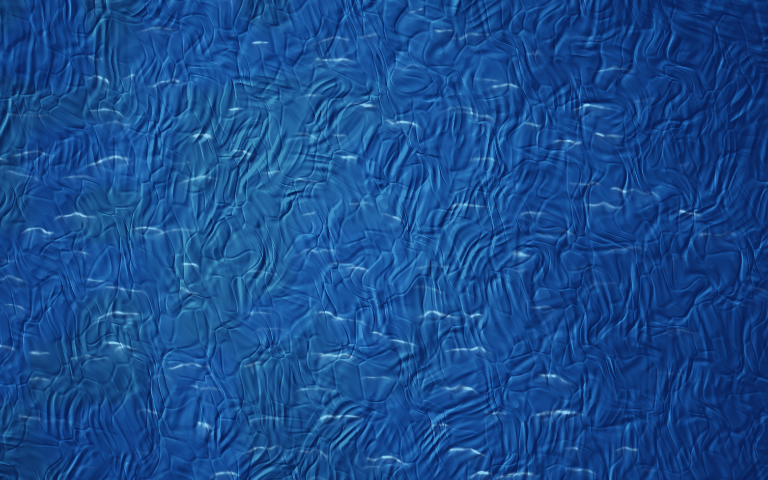
A Shadertoy shader for this texture:

```glsl
// Blue plaster combed by a coarse brush: broad and small patches of steep arcs,
// wrinkled by cellular creases and lit as relief from the upper left.
// Thin pale glints lie level across the strokes; the light fades to the right.

const vec3 DEEP   = vec3(0.03, 0.12, 0.34);
const vec3 NAVY   = vec3(0.04, 0.16, 0.40);
const vec3 COBALT = vec3(0.07, 0.27, 0.56);
const vec3 AZURE  = vec3(0.13, 0.40, 0.69);
const vec3 SKY    = vec3(0.22, 0.55, 0.79);
const vec3 GLINT  = vec3(0.58, 0.84, 0.95);
const vec3 GREYED = vec3(1.10, 1.03, 0.92);   // tint of the duller patches

const float BROAD_PATCH  = 0.27;
const float SMALL_PATCH  = 0.12;
const float GROOVE_FREQ  = 105.0;
const float CREASE_FREQ  = 13.0;
const float RELIEF_STEP  = 0.003;
const float RELIEF_GAIN  = 1.3;
const vec2  LIGHT_DIR    = vec2(-0.72, 0.69);
const vec2  LIGHT_CENTRE = vec2(0.60, 0.56);
const vec2  GLINT_CELL   = vec2(0.115, 0.055);
const float GLINT_SHARE  = 0.65;

vec3 hash3(vec2 p) {
    vec3 q = fract(p.xyx * vec3(0.1031, 0.1030, 0.0973));
    q += dot(q, q.yxz + 33.33);
    return fract((q.xxy + q.yzz) * q.zyx);
}

float noise(vec2 p) {
    vec2 i = floor(p), f = fract(p);
    f = f * f * (3.0 - 2.0 * f);
    return mix(mix(hash3(i).x, hash3(i + vec2(1, 0)).x, f.x),
               mix(hash3(i + vec2(0, 1)).x, hash3(i + vec2(1, 1)).x, f.x), f.y);
}

// Concentric brush grooves, mostly steep; the strongest patch lies on top
float grooves(vec2 p, float size, float seed) {
    vec2 cell = floor(p / size);
    float sum = 0.0, total = 0.0;
    for (int j = -1; j <= 1; j++)
    for (int i = -1; i <= 1; i++) {
        vec2 id = cell + vec2(i, j);
        vec3 rnd = hash3(id + seed), arc = hash3(id + seed + 54.0);
        vec2 toPatch = p / size - id - rnd.xy;
        float weight = exp(-20.0 * dot(toPatch, toPatch) + 4.0 * rnd.z);

        float heading = 1.9 * (arc.x - 0.4) + 3.14 * step(0.65, arc.z);
        vec2 dir = vec2(cos(heading), sin(heading));
        vec2 q = (toPatch + dir * mix(1.1, 2.0, arc.y)) * size;
        float angle = atan(dir.x * q.y - dir.y * q.x, dot(dir, q));
        vec2 polar = vec2(length(q) * GROOVE_FREQ, angle * size * 18.0) + arc.z * 50.0;
        float ridge = 1.0 - abs(2.0 * noise(polar * vec2(0.8, 1.7) + 9.0) - 1.0);
        sum += weight * (0.9 * noise(polar) + 0.55 * ridge);
        total += weight;
    }
    return sum / total;
}

// Distance between the two nearest cell points: zero along the creases
float creases(vec2 p) {
    vec2 cell = floor(p);
    float first = 9.0, second = 9.0;
    for (int j = -1; j <= 1; j++)
    for (int i = -1; i <= 1; i++) {
        vec2 id = cell + vec2(i, j);
        float d = length(id + hash3(id + 31.0).xy - p);
        second = min(second, max(first, d));
        first = min(first, d);
    }
    return smoothstep(0.0, 0.22, second - first) - 0.7 * first;
}

float height(vec2 p) {
    vec2 warp = vec2(noise(p * 17.0), noise(p * 17.0 + 40.0)) - 0.5;
    vec2 bent = p + 0.06 * warp;
    vec2 slanted = vec2(bent.x + 0.4 * bent.y, 0.6 * bent.y - 0.15 * bent.x);
    float creaseDepth = mix(0.3, 0.6, smoothstep(0.5, 1.4, p.x));
    float lumps = 0.7 * noise(bent * 22.0) + 0.5 * noise(bent * 55.0);
    vec2 combed = p + 0.018 * warp;
    float small = smoothstep(0.46, 0.60, noise(p * 6.0 + 11.0));
    float strokes = mix(grooves(combed, BROAD_PATCH, 17.0),
                        grooves(combed, SMALL_PATCH, 140.0), small);
    return strokes + lumps + creaseDepth * creases(slanted * CREASE_FREQ)
         + 0.22 * creases(slanted.yx * 2.3 * CREASE_FREQ);
}

// Short, nearly level highlights with a soft fringe below
float glints(vec2 p) {
    vec2 cell = floor(p / GLINT_CELL);
    float wiggle = 0.010 * (noise(p * 50.0) - 0.5);
    float sum = 0.0;
    for (int j = -1; j <= 1; j++)
    for (int i = -1; i <= 1; i++) {
        vec2 id = cell + vec2(i, j);
        vec3 rnd = hash3(id + 5.0), shape = hash3(id + 93.0);
        vec2 d = p - (id + rnd.xy) * GLINT_CELL;
        float y = d.y + 4.0 * d.x * d.x - 0.4 * (shape.x - 0.6) * d.x + wiggle;
        float halfLength = mix(0.018, 0.058, shape.y);
        float along = 1.0 - smoothstep(0.4, 1.0, abs(d.x) / halfLength);
        float core = exp(-y * y / 0.000008);
        float fringe = 0.3 * exp(-abs(y) / 0.012) * smoothstep(0.003, -0.003, y);
        sum += step(rnd.z, GLINT_SHARE) * along * (core + fringe) * mix(0.25, 1.0, shape.z);
    }
    return sum * (0.3 + 1.1 * noise(p * vec2(130.0, 60.0)));
}

vec3 palette(float t) {
    vec3 c = mix(DEEP, NAVY, smoothstep(0.0, 0.25, t));
    c = mix(c, COBALT, clamp((t - 0.25) * 4.0, 0.0, 1.0));
    c = mix(c, AZURE, clamp((t - 0.5) * 4.0, 0.0, 1.0));
    return mix(c, SKY, smoothstep(0.75, 1.0, t));
}

void mainImage(out vec4 fragColor, in vec2 fragCoord) {
    vec2 p = fragCoord / iResolution.y;
    vec2 fromLight = p - LIGHT_CENTRE;
    float glow = exp(-1.5 * dot(fromLight, fromLight));
    float mottle = noise(p * 7.0 + 3.0) - 0.5;

    // Relief shading: slopes that face the light turn brighter
    float slope = height(p) - height(p + RELIEF_STEP * LIGHT_DIR);
    float tone = 0.21 + 0.48 * glow + 0.10 * mottle;
    tone += RELIEF_GAIN * slope * (0.55 + 0.5 * glow);

    vec3 color = palette(tone);
    float dull = smoothstep(1.3, 0.3, p.x) * smoothstep(0.4, 0.7, noise(p * 9.0 + 20.0));
    color *= mix(vec3(1.0), GREYED, dull);
    float shine = glints(p) * smoothstep(0.3, 0.7, glow + 0.6 * mottle);
    shine *= clamp(0.9 + 2.0 * slope, 0.4, 1.4);
    color = mix(color, GLINT, clamp(0.95 * shine, 0.0, 0.9));
    fragColor = vec4(color, 1.0);
}
```
